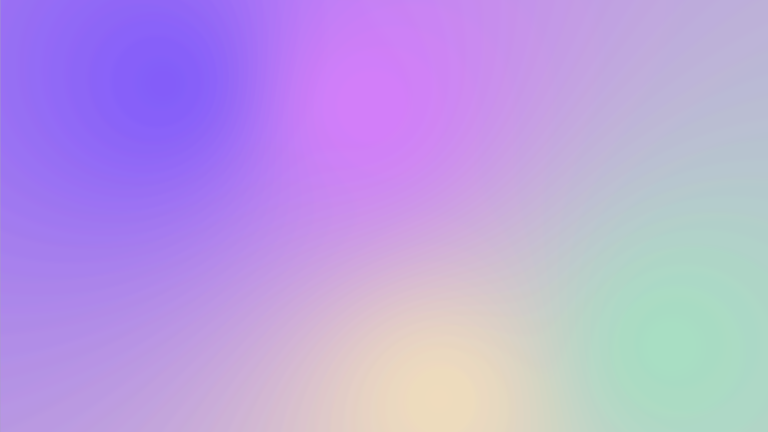
Write a WebGL 1 fragment shader that draws this background.

```glsl
precision highp float;
// Soft four-colour mesh gradient: violet, orchid, cream and mint glows with faint contour steps.

uniform vec2 u_resolution;

// Glow centres as fractions of the canvas, origin at the lower left
const vec2 VIOLET_POS = vec2(0.215, 0.805);
const vec2 ORCHID_POS = vec2(0.475, 0.757);
const vec2 CREAM_POS  = vec2(0.573, 0.079);
const vec2 MINT_POS   = vec2(0.872, 0.201);

const vec3 VIOLET = vec3(0.512, 0.365, 0.978);
const vec3 ORCHID = vec3(0.830, 0.488, 0.980);
const vec3 CREAM  = vec3(0.940, 0.864, 0.740);
const vec3 MINT   = vec3(0.652, 0.870, 0.764);

const float CORE_SOFTNESS = 0.0025;  // squared radius of each flat core
const float TONE_STEPS = 85.0;       // contour steps per channel
const float STEP_BLUR = 0.35;        // share of each step that is blended

// Hairline along the left edge
const vec3 EDGE_COLOUR = vec3(0.66, 0.62, 0.76);
const float EDGE_WIDTH = 0.002;
const float EDGE_STRENGTH = 0.35;

// Colour in rgb and inverse-square weight in a
vec4 glow(vec2 uv, vec2 centre, vec3 colour, float aspect) {
    vec2 offset = (uv - centre) * vec2(aspect, 1.0);
    return vec4(colour, 1.0) / (dot(offset, offset) + CORE_SOFTNESS);
}

// Rounds tones to steps with softened borders
vec3 contour(vec3 colour) {
    vec3 level = colour * TONE_STEPS;
    vec3 blend = smoothstep(0.5 - 0.5 * STEP_BLUR, 0.5 + 0.5 * STEP_BLUR, fract(level));
    return (floor(level) + blend) / TONE_STEPS;
}

void main() {
    vec2 uv = gl_FragCoord.xy / u_resolution;
    float aspect = u_resolution.x / u_resolution.y;

    // Weighted mean of the four glows
    vec4 blend = glow(uv, VIOLET_POS, VIOLET, aspect)
               + glow(uv, ORCHID_POS, ORCHID, aspect)
               + glow(uv, CREAM_POS, CREAM, aspect)
               + glow(uv, MINT_POS, MINT, aspect);
    vec3 colour = contour(blend.rgb / blend.a);

    // Muted left border
    float edge = 1.0 - smoothstep(0.5 * EDGE_WIDTH, EDGE_WIDTH, uv.x);
    colour = mix(colour, EDGE_COLOUR, edge * EDGE_STRENGTH);

    gl_FragColor = vec4(colour, 1.0);
}
```
